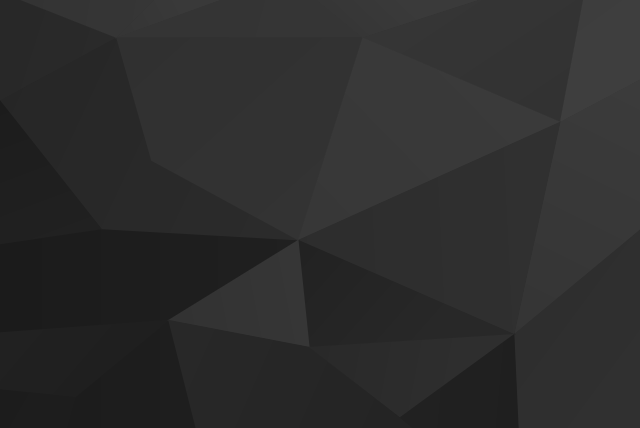
A WebGL 1 fragment shader for this background:

```glsl
precision highp float;

uniform vec2 u_resolution;

// Signed distance to the line a-b, positive on its right side
float edgeSide(vec2 p, vec2 a, vec2 b) {
  vec2 e = b - a;
  return (e.y * (p.x - a.x) - e.x * (p.y - a.y)) / length(e);
}

// Blend a facet whose tone runs linearly from one point to another
float shade(float tone, vec2 p, float dist, vec2 start, vec2 end, vec2 tones, float px) {
  vec2 axis = end - start;
  float t = clamp(dot(p - start, axis) / dot(axis, axis), 0.0, 1.0);
  float cover = clamp(dist / px + 0.75, 0.0, 1.0);
  return mix(tone, mix(tones.x, tones.y, t), cover);
}

// Facets take their corners clockwise; tones run away from corner a
void triangle(inout float tone, vec2 p, vec2 a, vec2 b, vec2 c, vec2 tones, float px) {
  float d = min(edgeSide(p, a, b), min(edgeSide(p, b, c), edgeSide(p, c, a)));
  tone = shade(tone, p, d, a, 0.5 * (b + c), tones, px);
}

void quad(inout float tone, vec2 p, vec2 a, vec2 b, vec2 c, vec2 d, vec2 tones, float px) {
  float nearSide = min(edgeSide(p, a, b), edgeSide(p, d, a));
  float farSide = min(edgeSide(p, b, c), edgeSide(p, c, d));
  tone = shade(tone, p, min(nearSide, farSide), a, c, tones, px);
}

void main() {
  const float WIDTH = 1.5;
  vec2 p = gl_FragCoord.xy / u_resolution * vec2(WIDTH, 1.0);
  float px = 1.0 / u_resolution.y;

  // Inner corners of the mesh
  vec2 hub = vec2(0.699, 0.439);
  vec2 upperLeft = vec2(0.273, 0.912);
  vec2 upperMid = vec2(0.850, 0.912);
  vec2 upperRight = vec2(1.313, 0.715);
  vec2 bend = vec2(0.355, 0.625);
  vec2 midLeft = vec2(0.238, 0.465);
  vec2 lowLeft = vec2(0.395, 0.252);
  vec2 lowMid = vec2(0.725, 0.189);
  vec2 lowRight = vec2(1.205, 0.219);
  vec2 lowTip = vec2(0.938, 0.025);
  vec2 cornerTip = vec2(0.176, 0.072);

  // Corners on the canvas border
  vec2 topA = vec2(0.049, 1.0);
  vec2 topB = vec2(0.361, 1.0);
  vec2 topC = vec2(0.517, 1.0);
  vec2 topD = vec2(0.742, 1.0);
  vec2 topE = vec2(1.123, 1.0);
  vec2 topF = vec2(1.367, 1.0);
  vec2 leftA = vec2(0.0, 0.765);
  vec2 leftB = vec2(0.0, 0.430);
  vec2 leftC = vec2(0.0, 0.223);
  vec2 leftD = vec2(0.0, 0.090);
  vec2 rightA = vec2(WIDTH, 0.814);
  vec2 rightB = vec2(WIDTH, 0.463);
  vec2 bottomA = vec2(0.156, 0.0);
  vec2 bottomB = vec2(0.459, 0.0);
  vec2 bottomC = vec2(0.967, 0.0);
  vec2 bottomD = vec2(1.215, 0.0);

  // Dark ground, showing as the lower left facets
  float tone = mix(0.105, 0.125, clamp(p.x / 0.7, 0.0, 1.0));

  // Left side
  quad(tone, p, vec2(0.0, 1.0), topA, upperLeft, leftA, vec2(0.155, 0.165), px);
  quad(tone, p, leftA, upperLeft, hub, midLeft, vec2(0.150, 0.170), px);
  triangle(tone, p, leftA, midLeft, leftB, vec2(0.110, 0.128), px);
  quad(tone, p, leftC, lowLeft, cornerTip, leftD, vec2(0.130, 0.122), px);
  quad(tone, p, leftD, cornerTip, bottomA, vec2(0.0), vec2(0.110, 0.115), px);

  // Top row
  triangle(tone, p, topA, topB, upperLeft, vec2(0.200, 0.210), px);
  triangle(tone, p, upperLeft, topB, topC, vec2(0.205, 0.225), px);
  quad(tone, p, topC, topD, upperMid, upperLeft, vec2(0.205, 0.208), px);
  triangle(tone, p, upperMid, topD, topE, vec2(0.212, 0.226), px);
  quad(tone, p, topE, topF, upperRight, upperMid, vec2(0.206, 0.195), px);

  // Right side
  quad(tone, p, topF, vec2(WIDTH, 1.0), rightA, upperRight, vec2(0.240, 0.245), px);
  quad(tone, p, lowRight, upperRight, rightA, rightB, vec2(0.205, 0.232), px);
  quad(tone, p, lowRight, rightB, vec2(WIDTH, 0.0), bottomD, vec2(0.180, 0.190), px);

  // Facets around the hub
  quad(tone, p, hub, bend, upperLeft, upperMid, vec2(0.200, 0.188), px);
  triangle(tone, p, hub, upperMid, upperRight, vec2(0.215, 0.226), px);
  triangle(tone, p, hub, upperRight, lowRight, vec2(0.174, 0.188), px);
  triangle(tone, p, hub, lowRight, lowMid, vec2(0.132, 0.155), px);
  triangle(tone, p, lowLeft, hub, lowMid, vec2(0.195, 0.212), px);

  // Bottom row
  quad(tone, p, lowLeft, lowMid, bottomC, bottomB, vec2(0.158, 0.140), px);
  triangle(tone, p, lowMid, lowRight, lowTip, vec2(0.160, 0.180), px);
  quad(tone, p, lowTip, lowRight, bottomD, bottomC, vec2(0.130, 0.122), px);

  gl_FragColor = vec4(vec3(tone), 1.0);
}
```
